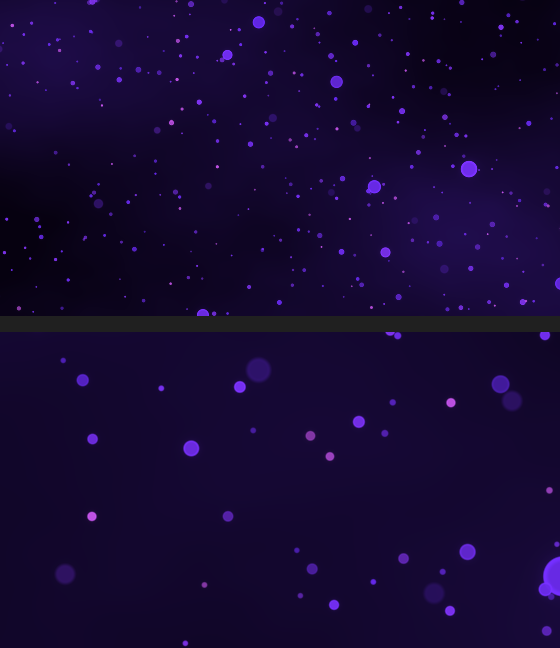
Top, the full canvas; bottom, a detail of the centre.
Reproduce this background procedurally as a Shadertoy shader.

```glsl
// Glowing violet discs and dust drifting over a dark indigo haze.

vec4 hash4(vec2 p) {
    vec4 q = fract(p.xyxy * vec4(0.1031, 0.1030, 0.0973, 0.1099));
    q += dot(q, q.wzxy + 33.33);
    return fract((q.xxyz + q.yzzw) * q.zywx);
}

float valueNoise(vec2 p) {
    vec2 cell = floor(p);
    vec2 f = fract(p);
    f = f * f * (3.0 - 2.0 * f);
    float low = mix(hash4(cell).x, hash4(cell + vec2(1, 0)).x, f.x);
    float high = mix(hash4(cell + vec2(0, 1)).x, hash4(cell + vec2(1, 1)).x, f.x);
    return mix(low, high, f.y);
}

float fbm(vec2 p) {
    float sum = 0.0;
    float amplitude = 0.5;
    for (int i = 0; i < 4; i++) {
        sum += amplitude * valueNoise(p);
        p = mat2(1.6, 1.2, -1.2, 1.6) * p + 7.3;
        amplitude *= 0.5;
    }
    return sum;
}

// Soft elliptical lobe used to light or darken the haze.
float lobe(vec2 p, vec2 centre, vec2 size) {
    vec2 d = (p - centre) / size;
    return exp(-dot(d, d));
}

vec3 haze(vec2 p, float aspect) {
    vec2 q = vec2(p.x / aspect, p.y);
    float light = 0.28;
    light += 0.58 * lobe(q, vec2(0.12, 0.84), vec2(0.30, 0.30));
    light += 0.56 * lobe(q, vec2(0.90, 0.20), vec2(0.27, 0.34));
    light += 0.13 * lobe(q, vec2(0.50, 0.55), vec2(0.30, 0.35));
    light -= 0.28 * lobe(q, vec2(0.03, 0.12), vec2(0.30, 0.36));
    light -= 0.22 * lobe(q, vec2(0.88, 0.92), vec2(0.25, 0.30));
    light += 0.50 * (fbm(p * vec2(2.2, 3.2) + 4.0) - 0.45);
    return mix(vec3(0.024, 0.004, 0.062), vec3(0.128, 0.052, 0.308), clamp(light, 0.0, 1.0));
}

// One scatter of discs: radii holds the smallest and largest radius,
// opacity the faintest and strongest, pink the share of magenta tint.
vec3 scatterDiscs(vec3 base, vec2 p, float cellSize, float density, vec2 radii,
                  vec2 opacity, float blur, float pink, float seed) {
    vec2 home = floor(p / cellSize);
    for (int y = -1; y <= 1; y++) {
        for (int x = -1; x <= 1; x++) {
            vec2 cell = home + vec2(x, y);
            vec4 place = hash4(cell + seed);
            vec4 look = hash4(cell + seed + 57.0);
            if (place.z > density) continue;

            float radius = mix(radii.x, radii.y, look.x * look.x);
            float d = length(p - (cell + place.xy) * cellSize);
            float disc = 1.0 - smoothstep(-blur, blur, d - radius);
            float rim = smoothstep(0.65, 0.95, d / radius);
            float glow = 0.07 * exp(-3.0 * max(d - radius, 0.0) / radius);

            vec3 tint = mix(vec3(0.40, 0.16, 0.95), vec3(0.55, 0.22, 1.0), look.z);
            tint = mix(tint, vec3(0.80, 0.34, 0.95), step(1.0 - pink, look.w));
            tint *= 0.97 + 0.15 * rim;
            float strength = mix(opacity.x, opacity.y, look.y);
            base = mix(base, tint, strength * max(disc, glow));
        }
    }
    return base;
}

void mainImage(out vec4 fragColor, in vec2 fragCoord) {
    vec2 p = fragCoord / iResolution.y;
    float aspect = iResolution.x / iResolution.y;
    float edge = max(0.0012, 0.55 / iResolution.y);

    vec3 color = haze(p, aspect);

    // Blurred distant discs
    color = scatterDiscs(color, p, 0.20, 0.32, vec2(0.010, 0.017), vec2(0.10, 0.36), 0.003, 0.0, 11.0);
    // Large bright discs
    color = scatterDiscs(color, p, 0.30, 0.36, vec2(0.015, 0.031), vec2(0.80, 1.0), edge, 0.0, 23.0);
    // Small discs
    color = scatterDiscs(color, p, 0.095, 0.58, vec2(0.005, 0.0095), vec2(0.50, 1.0), edge, 0.08, 41.0);
    // Fine dust
    color = scatterDiscs(color, p, 0.080, 0.60, vec2(0.0026, 0.0050), vec2(0.55, 1.0), edge, 0.22, 73.0);

    fragColor = vec4(color, 1.0);
}
```
